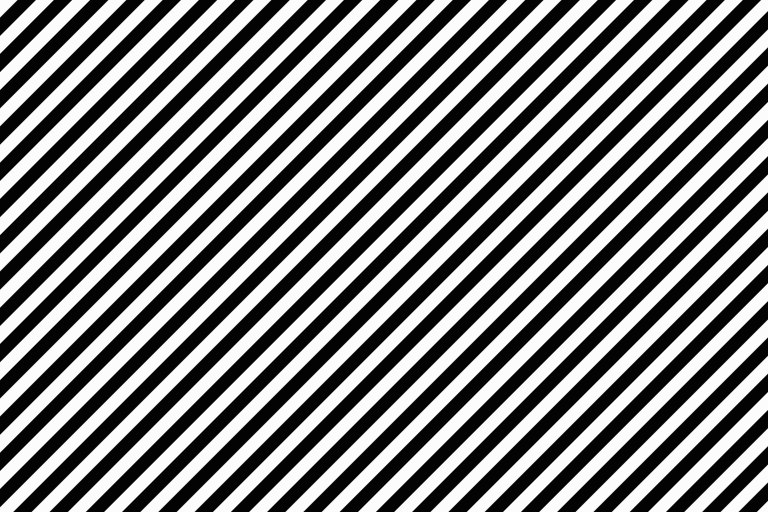
Give the GLSL for this pattern, as a WebGL 2 fragment shader.

```glsl
#version 300 es
precision highp float;

#define REPEATS vec2(21.18, 14.12)
#define BAND_CENTER 0.738
#define BAND_WIDTH 0.505
#define INK vec3(0.01)
#define PAPER vec3(0.99)

uniform vec2 u_resolution;
out vec4 fragColor;

// Signed distance to the nearest dark band, in stripe periods
float bandDistance(float phase) {
    float offset = abs(fract(phase - BAND_CENTER + 0.5) - 0.5);
    return offset - 0.5 * BAND_WIDTH;
}

void main() {
    // Stripe phase grows rightward and downward from the top left corner
    vec2 uv = gl_FragCoord.xy / u_resolution;
    float phase = dot(vec2(uv.x, 1.0 - uv.y), REPEATS);

    // Edge softened over one pixel diagonal
    float halfEdge = 0.5 * dot(REPEATS / u_resolution, vec2(1.0));
    float paperMask = smoothstep(-halfEdge, halfEdge, bandDistance(phase));

    fragColor = vec4(mix(INK, PAPER, paperMask), 1.0);
}
```
